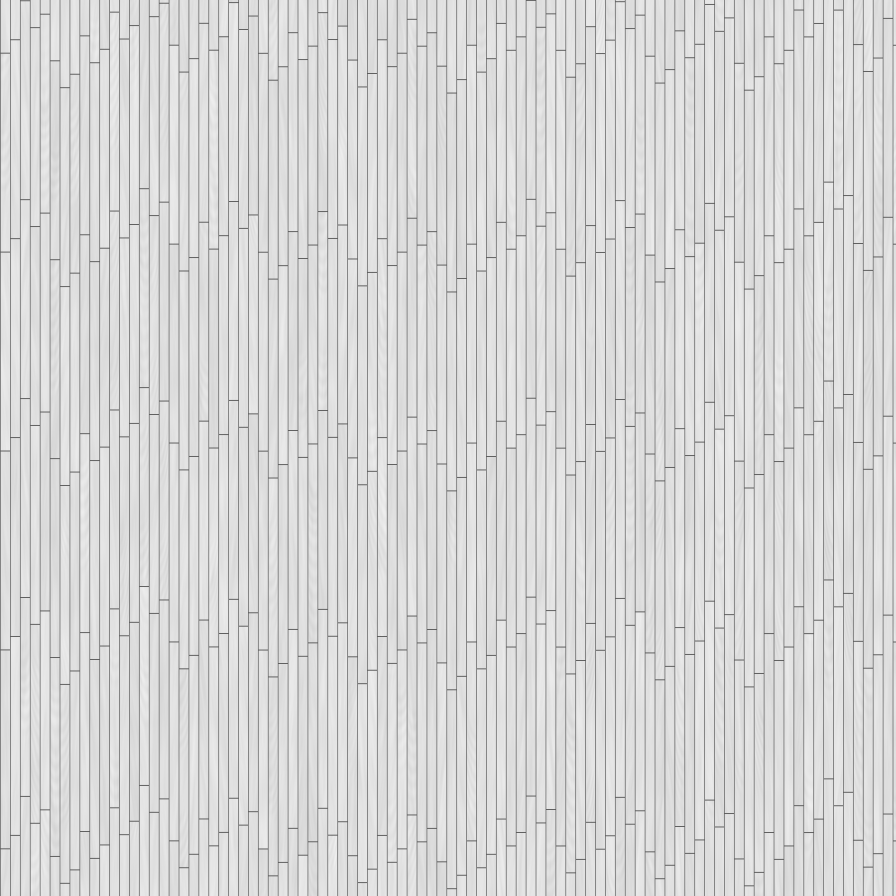
Give the GLSL for this texture, as a WebGL 1 fragment shader.

```glsl
precision highp float;
// Pale grey wood strips laid upright, with end joints stepping in groups of three.

uniform vec2 u_resolution;

const float TAU = 6.2831853;
const float COLUMNS = 90.35;        // strips across the canvas
const float STRIP_LENGTH = 0.222;   // height of one strip
const float STEP_HEIGHT = 0.015;    // joint step inside a group
const float SEAM_WIDTH = 0.0009;
const vec3 WOOD = vec3(0.882);
const vec3 SIDE_SEAM = vec3(0.43);
const vec3 END_SEAM = vec3(0.36);

float hash(vec2 p) {
  vec3 q = fract(p.xyx * 0.1031);
  q += dot(q, q.yzx + 33.33);
  return fract((q.x + q.y) * q.z);
}

float noise(vec2 p) {
  vec2 cell = floor(p);
  vec2 f = fract(p);
  f = f * f * (3.0 - 2.0 * f);
  float low = mix(hash(cell), hash(cell + vec2(1.0, 0.0)), f.x);
  float high = mix(hash(cell + vec2(0.0, 1.0)), hash(cell + vec2(1.0, 1.0)), f.x);
  return mix(low, high, f.y);
}

// Distance from the top to the joint of a column
float jointOffset(float column) {
  float group = floor((column + 1.0) / 3.0);
  float member = column + 1.0 - 3.0 * group;
  float fall = fract((group - 1.75) / 3.3);
  float sway = 0.0117 * cos(TAU * (group - 13.0) / 30.0);
  float start = 0.297 + fall * (sway - 0.0865);
  return start + STEP_HEIGHT * mod(2.0 * member, 3.0);
}

// Share of a pixel covered by a line at the given distance
float lineCover(float dist, float width, float pixel) {
  float overlap = 0.5 * (width + pixel) - dist;
  return clamp(overlap, 0.0, min(width, pixel)) / pixel;
}

// Brightness change from the grain; at.x runs across the strip, at.y along it
float woodGrain(vec2 at, vec2 strip) {
  float seed = hash(strip + 17.0);
  float lean = (hash(strip + 41.0) - 0.5) * 5.0;
  vec2 shift = seed * vec2(93.0, 57.0);
  float across = at.x + lean * at.y;

  // Long fibres and soft clouds
  float fibres = noise(vec2(across * 3.2, at.y * 4.0) + shift) - 0.5;
  float fine = noise(vec2(across * 7.0, at.y * 11.0) + shift.yx) - 0.5;
  float clouds = noise(vec2(at.x * 0.8, at.y * 5.0) + shift + 11.0) - 0.5;

  // Arched rings on some strips, fading along their length
  float bend = at.x - hash(strip + 73.0);
  float arch = at.y * 13.0 + bend * 1.3 * sign(lean) + bend * bend * 1.5;
  float rings = sin(TAU * (arch + 0.8 * clouds));
  float patch = smoothstep(0.45, 0.75, noise(vec2(seed * 71.0, at.y * 3.5)));
  float figured = step(0.68, hash(strip + 29.0)) * patch;

  return 0.036 * fibres + 0.022 * fine + 0.022 * clouds + 0.013 * rings * figured;
}

void main() {
  vec2 uv = gl_FragCoord.xy / u_resolution;
  vec2 pixel = 1.0 / u_resolution;

  // Strip index and position inside it
  float x = uv.x * COLUMNS - 0.05;
  float column = floor(x);
  float y = (1.0 - uv.y - jointOffset(column)) / STRIP_LENGTH;
  vec2 strip = vec2(column, floor(y)) + 8.0;
  vec2 local = vec2(fract(x), fract(y));

  // Wood tone and grain
  float tone = (hash(strip) - 0.5) * 0.032;
  vec3 color = WOOD + tone + woodGrain(local, strip);

  // Side seams and end joints
  vec2 edge = min(local, 1.0 - local) * vec2(1.0 / COLUMNS, STRIP_LENGTH);
  color = mix(color, SIDE_SEAM, lineCover(edge.x, SEAM_WIDTH, pixel.x));
  color = mix(color, END_SEAM, lineCover(edge.y, SEAM_WIDTH * 1.2, pixel.y));

  gl_FragColor = vec4(color, 1.0);
}
```
